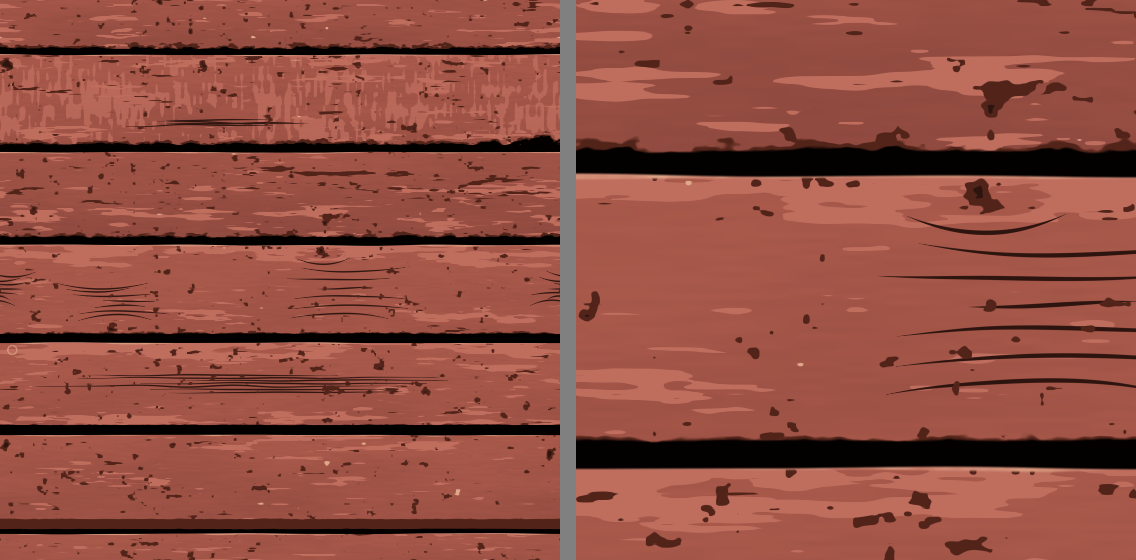
Left: the whole. Right: its middle third, enlarged.
Write a WebGL 2 fragment shader that draws this texture.

```glsl
#version 300 es
precision highp float;
// Six weathered, red painted planks stacked between black gaps, tiling both ways.
// Stretched periodic noise is cut into flat tones for the worn paint; cracks,
// knots and ragged edges are added from distance functions.
uniform vec2 u_resolution;
out vec4 outColor;

const vec3 PAINT = vec3(0.635, 0.335, 0.28);
const vec3 SHADE = vec3(0.55, 0.28, 0.24);
const vec3 LIGHT = vec3(0.75, 0.43, 0.37);
const vec3 BROWN = vec3(0.32, 0.14, 0.10);
const vec3 DARK  = vec3(0.18, 0.08, 0.06);
const vec3 BLACK = vec3(0.01, 0.0, 0.0);
const vec3 CREAM = vec3(0.88, 0.66, 0.54);
const float LIGHT_CUT = 0.74, DARK_CUT = 0.83;
const float CRACK_WIDTH = 0.0013;
const int PLANKS = 6, FAMILIES = 5, CRACKS = 7, KNOTS = 11;

// Gap below each plank: centre height, half width, ragged fringe
const vec3 GAP[PLANKS] = vec3[](
  vec3(0.0508, 0.0040, 0.002), vec3(0.2318, 0.0086, 0.002), vec3(0.3958, 0.0078, 0.004),
  vec3(0.5690, 0.0068, 0.008), vec3(0.7344, 0.0064, 0.009), vec3(0.9076, 0.0050, 0.010));
// Pale wear: height of band in plank, its width, strength, sheen at the top
const vec4 WEAR[PLANKS] = vec4[](
  vec4(0.90, 0.10, 0.07, 0.00), vec4(0.12, 0.09, 0.20, 0.36), vec4(0.24, 0.10, 0.12, 0.34),
  vec4(0.30, 0.16, 0.17, 0.00), vec4(0.14, 0.10, 0.13, 0.08), vec4(0.40, 0.25, 0.05, 0.00));
// Dark flecks: height in plank, strength; overall brightness
const vec3 FLECK[PLANKS] = vec3[](
  vec3(0.50, -0.06, 0.45), vec3(0.45, -0.03, 0.65), vec3(0.50, -0.06, 0.70),
  vec3(0.70, 0.13, 0.20), vec3(0.82, 0.08, 0.55), vec3(0.75, 0.00, 0.40));
// Crack families: centre, half length, vertical spread
const vec4 FAMILY[FAMILIES] = vec4[](
  vec4(0.61, 0.485, 0.090, 0.052), vec4(0.20, 0.462, 0.070, 0.028),
  vec4(0.50, 0.315, 0.270, 0.018), vec4(0.40, 0.780, 0.120, 0.005),
  vec4(0.00, 0.485, 0.040, 0.024));
// Knots: centre and radius
const vec3 KNOT[KNOTS] = vec3[](
  vec3(0.445, 0.163, 0.016), vec3(0.012, 0.885, 0.014), vec3(0.985, 0.190, 0.017),
  vec3(0.310, 0.203, 0.009), vec3(0.365, 0.885, 0.015), vec3(0.520, 0.685, 0.018),
  vec3(0.200, 0.412, 0.014), vec3(0.575, 0.550, 0.018), vec3(0.973, 0.885, 0.012),
  vec3(0.012, 0.203, 0.014), vec3(0.285, 0.995, 0.010));

float hash(vec2 p) {
  vec3 q = fract(p.xyx * 0.1031);
  q += dot(q, q.yzx + 33.33);
  return fract((q.x + q.y) * q.z);
}

// Value noise that repeats across the canvas; freq.x is a whole number
float noise(vec2 p, vec2 freq, float seed) {
  p *= freq;
  vec2 c = floor(p), f = p - c;
  f *= f * (3.0 - 2.0 * f);
  float x0 = mod(c.x, freq.x), x1 = mod(c.x + 1.0, freq.x), y = c.y + seed * 37.0;
  return mix(mix(hash(vec2(x0, y)), hash(vec2(x1, y)), f.x),
             mix(hash(vec2(x0, y + 1.0)), hash(vec2(x1, y + 1.0)), f.x), f.y);
}

float grain(vec2 p, vec2 freq, float seed) {
  return 0.5 * noise(p, freq, seed) + 0.32 * noise(p, freq * 2.0, seed + 5.0)
       + 0.18 * noise(p, freq * 4.0, seed + 9.0);
}

float cut(float level, float value) {
  float w = max(fwidth(value) * 0.6, 0.001);
  return smoothstep(level - w, level + w, value);
}

float wrapX(float x) { return fract(x + 0.5) - 0.5; }

float band(float v, float centre, float width) {
  float d = (v - centre) / width;
  return exp(-d * d);
}

// Tapered hairlines that bow around the middle of each family
float cracks(vec2 p) {
  float mask = 0.0, aa = 0.7 / u_resolution.y;
  for (int i = 0; i < FAMILIES; i++) {
    vec4 fam = FAMILY[i];
    for (int j = 0; j < CRACKS; j++) {
      vec2 id = vec2(float(i) + 3.0, float(j) * 7.0 + 1.0);
      float side = 2.0 * (float(j) + 0.5) / float(CRACKS) - 1.0;
      float len = fam.z * mix(0.45, 1.2, hash(id));
      float dx = wrapX(p.x - fam.x - (hash(id + 20.0) - 0.5) * fam.z) / len;
      float bow = side * dx * dx * 0.012 * step(fam.z, 0.1);
      float wave = (noise(p, vec2(12.0, 8.0), id.y) - 0.5) * 0.005;
      float d = abs(p.y - fam.y - side * fam.w - bow - wave);
      float w = CRACK_WIDTH * (1.0 - dx * dx);
      mask = max(mask, smoothstep(w + aa, w - aa, d) * step(abs(dx), 1.0));
    }
  }
  return mask;
}

void main() {
  vec2 p = gl_FragCoord.xy / u_resolution;
  // Find the plank, and the height v within it
  int k = PLANKS - 1;
  for (int i = 0; i < PLANKS; i++) if (p.y >= GAP[i].x) k = i;
  float y = p.y < GAP[0].x ? p.y + 1.0 : p.y;
  vec3 below = GAP[k], above = GAP[(k + 1) % PLANKS];
  float top = above.x + (k == PLANKS - 1 ? 1.0 : 0.0), v = (y - below.x) / (top - below.x);
  vec2 q = vec2(p.x, y);
  float seed = float(k) * 11.0 + 2.0;

  // Smooth paint, darker toward the lower edge
  float mottle = noise(q, vec2(6.0, 30.0), seed) - 0.5;
  vec3 color = mix(SHADE, PAINT * 1.03, clamp(FLECK[k].z + 0.55 * v + 0.35 * mottle, 0.0, 1.0));
  color *= 0.98 + 0.04 * noise(q, vec2(40.0, 300.0), seed);

  // Pale worn flecks, with fine upright combing on one plank
  vec4 wear = WEAR[k];
  float patchy = 0.22 * (noise(q, vec2(5.0, 30.0), seed + 3.0) - 0.5);
  float pale = grain(q, vec2(14.0, 110.0), seed) + patchy
             + wear.z * band(v, wear.x, wear.y) + wear.w * smoothstep(0.6, 1.0, v);
  color = mix(color, LIGHT, cut(LIGHT_CUT, pale));
  float comb = 0.5 * noise(q, vec2(190.0, 45.0), seed) + 0.5 * grain(q, vec2(12.0, 50.0), seed + 6.0);
  comb += 0.16 * band(v, 0.47, 0.2) + patchy - (k == 4 ? 0.0 : 1.0);
  color = mix(color, LIGHT, 0.75 * cut(0.65, comb));
  float chip = noise(q, vec2(60.0, 120.0), seed + 8.0) * noise(q, vec2(17.0, 29.0), seed + 1.0);
  color = mix(color, CREAM, cut(0.87, chip));

  // Dark flecks, cracks and knots
  float fleck = grain(q, vec2(20.0, 110.0), seed + 17.0) + patchy + FLECK[k].y * band(v, FLECK[k].x, 0.2);
  color = mix(color, BROWN, cut(DARK_CUT, fleck));
  color = mix(color, DARK, cracks(p));
  float blot = 0.0, rough = grain(p, vec2(50.0, 70.0), 4.0);
  for (int i = 0; i < KNOTS; i++) {
    vec2 d = vec2(wrapX(p.x - KNOT[i].x), p.y - KNOT[i].y) / KNOT[i].z;
    blot = max(blot, 1.0 - length(d));
  }
  color = mix(color, BROWN, cut(0.76, rough + 0.45 * blot));
  color = mix(color, DARK, cut(0.92, rough + 0.45 * blot));
  float ring = abs(length(vec2(p.x - 0.022, p.y - 0.375)) - 0.008);
  color = mix(color, CREAM, 0.6 * smoothstep(0.0022, 0.0006, ring));

  // Ragged lower edge, bright upper lip, then the black gap
  float low = y - below.x - below.y, high = top - above.y - y;
  float rag = grain(q, vec2(50.0, 90.0), seed + 23.0);
  float torn = k == 4 ? 0.018 * band(p.x, 0.95, 0.06) : 0.0;
  float strip = k == 0 ? 0.017 + 0.003 * rag : 0.0;
  color = mix(color, BROWN, cut(0.0, max(strip, (below.z + torn) * (rag * 2.4 - 0.6)) - low));
  color = mix(color, BLACK, cut(0.0, (below.z * 0.5 + torn) * (rag * 2.4 - 0.8) - low));
  float lip = 0.0045 * (noise(q, vec2(18.0, 3.0), seed + 4.0) - 0.25);
  color = mix(color, mix(LIGHT, CREAM, rag), cut(0.0, lip - high));
  float wobble = 0.0025 * (noise(q, vec2(9.0, 2.0), seed) - 0.5);
  color = mix(color, BLACK, cut(0.0, wobble - min(low, high)));
  outColor = vec4(color, 1.0);
}
```
